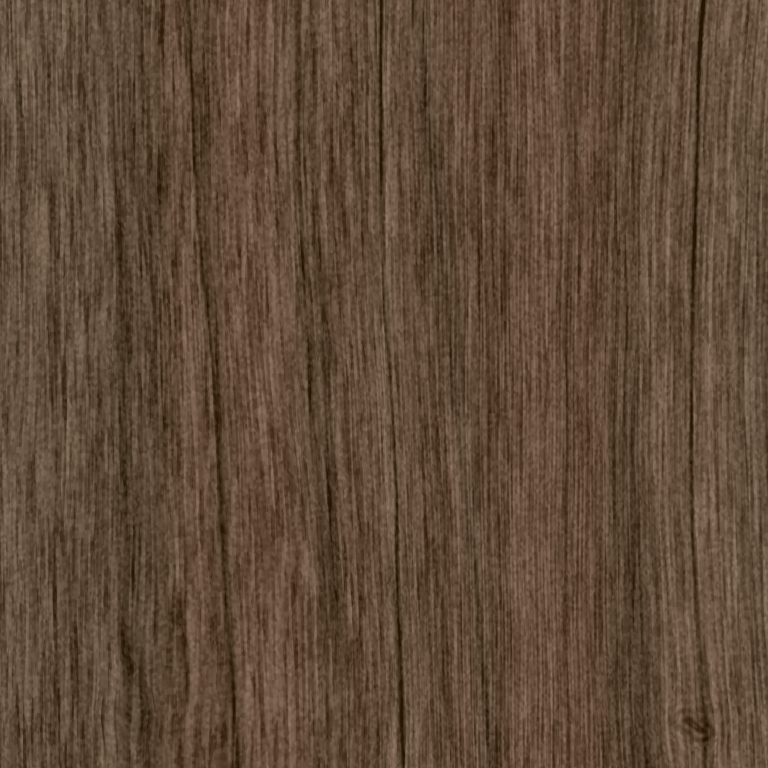
Give the GLSL for this texture, as a Shadertoy shader.

```glsl
// Brown walnut board: vertical fibres, drifting dark veins, ribbed grain and two small knots.

const vec3 DARK_WOOD = vec3(0.26, 0.18, 0.11);
const vec3 PALE_WOOD = vec3(0.49, 0.40, 0.33);
const vec3 RED_TINT = vec3(0.010, -0.004, -0.003);  // subtracted where the wood is olive
const float MEAN_TONE = 0.575;
const float BAND_CONTRAST = 1.1;
const float STREAK_CONTRAST = 0.34;
const float FIBRE_CONTRAST = 0.78;
const float TICK_CONTRAST = 0.50;
const float PORE_DEPTH = 0.30;
const float RIB_CONTRAST = 0.15;
const float FINE_RIBS = 168.0;
const float COARSE_RIBS = 104.0;
const float TAU = 6.2831853;

// Lightness and redness of the board at even steps from left to right
const int BANDS = 16;
const float BAND_TONE[17] = float[17](0.62, 0.48, 0.46, 0.42, 0.49, 0.56, 0.50, 0.47,
    0.70, 0.47, 0.48, 0.50, 0.49, 0.44, 0.52, 0.68, 0.60);
const float BAND_RED[17] = float[17](-0.8, -0.8, -0.7, -0.4, 0.4, 0.5, 0.5, 0.2,
    0.2, 0.4, 0.4, 0.7, 0.7, 0.4, 0.0, 0.2, -0.2);

// Veins: position at the top, half width, depth, sideways drift to the bottom
const int VEINS = 9;
const vec4 VEIN[9] = vec4[9](
    vec4(0.140, 0.0045, 0.24, 0.035), vec4(0.247, 0.0026, 0.60, 0.035),
    vec4(0.385, 0.0040, 0.26, 0.005), vec4(0.406, 0.0032, 0.52, 0.000),
    vec4(0.493, 0.0028, 0.98, 0.002), vec4(0.540, 0.0040, 0.28, 0.090),
    vec4(0.567, 0.0060, 0.20, 0.055), vec4(0.830, 0.0110, 0.18, 0.015),
    vec4(0.920, 0.0030, 0.98, 0.000));

vec3 hash3(vec2 p) {
    vec3 q = fract(vec3(p.xyx) * vec3(0.1031, 0.1030, 0.0973));
    q += dot(q, q.yxz + 33.33);
    return fract((q.xxy + q.yzz) * q.zyx);
}

// Smooth cellular noise: random cell tones blended by distance, 0 to 1
float cells(vec2 p) {
    vec2 base = floor(p);
    float sum = 0.0, weights = 0.0;
    for (int j = -1; j <= 1; j++)
    for (int i = -1; i <= 1; i++) {
        vec2 cell = base + vec2(i, j);
        vec3 h = hash3(cell + 57.0);
        vec2 d = cell + h.xy - p;
        float w = exp(-5.0 * dot(d, d));
        sum += w * h.z;
        weights += w;
    }
    return sum / max(weights, 1e-6);
}

// Sideways drift of the grain down the board
float grainAcross(vec2 p) {
    float fall = smoothstep(1.0, 0.0, p.y);
    float middle = (p.x - 0.42) / 0.2;
    float u = p.x - 0.036 * fall * exp(-middle * middle);
    u += 0.021 * sin(0.5 * TAU * p.y) * smoothstep(0.7, 0.9, p.x);
    return u + 0.002 * sin(6.0 * p.y + 9.0 * p.x) + 0.0008 * sin(19.0 * p.y + 30.0 * p.x);
}

// Knot: x is darkness, y is the push on the grain around it
vec2 knot(vec2 p, vec2 centre, float depth) {
    vec2 d = (p - centre) / vec2(0.026, 0.020);
    float r = length(d + 0.25 * sin(d.yx * 3.0));
    float rings = 0.6 + 0.4 * sin(9.0 * r + d.x);
    return vec2(depth * rings * exp(-r * r), 0.006 * d.x * exp(-0.5 * dot(d, d)));
}

void mainImage(out vec4 fragColor, in vec2 fragCoord) {
    vec2 p = fragCoord / iResolution.xy;
    vec2 knots = knot(p, vec2(0.165, 0.068), 0.30) + knot(p, vec2(0.905, 0.055), 0.80);
    float u = grainAcross(p) - knots.y;

    // Broad colour bands
    float pos = clamp(u, 0.0, 0.9999) * float(BANDS);
    int band = int(pos);
    float blend = smoothstep(0.0, 1.0, fract(pos));
    float tone = mix(BAND_TONE[band], BAND_TONE[band + 1], blend);
    tone = MEAN_TONE + BAND_CONTRAST * (tone - 0.52);
    float red = mix(BAND_RED[band], BAND_RED[band + 1], blend);

    // Long streaks
    float wide = cells(vec2(u * 28.0, p.y * 0.8 + 3.0)) - 0.5;
    float narrow = cells(vec2(u * 110.0, p.y * 1.5)) - 0.5;
    tone += STREAK_CONTRAST * (0.6 * wide + 0.9 * narrow);
    red += 0.8 * wide;

    // Fibres, short ticks and pores
    float fibre = cells(vec2(u * 320.0, p.y * 13.0)) - 0.5;
    float tick = cells(vec2(u * 310.0, p.y * 210.0)) - 0.5;
    float pore = smoothstep(0.38, 0.18, cells(vec2(u * 260.0, p.y * 30.0 + 9.0)));
    float ribbed = smoothstep(0.45, 0.65, p.x);
    tone += FIBRE_CONTRAST * fibre * mix(1.0, 0.85, ribbed) + TICK_CONTRAST * tick;
    tone -= PORE_DEPTH * pore * mix(1.0, 0.6, ribbed);

    // Regular ribs, coarser toward the right edge
    float fineRib = sin(TAU * (FINE_RIBS * u + 1.2 * narrow));
    float coarseRib = sin(TAU * (COARSE_RIBS * u + 0.8 * narrow));
    tone += RIB_CONTRAST * ribbed * mix(fineRib, coarseRib, smoothstep(0.6, 0.95, p.x));

    // Dark veins with a soft olive shadow
    for (int i = 0; i < VEINS; i++) {
        vec4 v = VEIN[i];
        float wander = 0.002 * sin(11.0 * p.y + 2.4 * float(i));
        float d = abs(u - v.x - v.w * (1.0 - p.y) - wander) / v.y;
        float strength = 0.85 + 0.22 * sin(6.0 * p.y + 1.9 * float(i));
        float shadow = exp(-0.09 * d * d);
        tone -= v.z * strength * (exp(-d * d) + 0.18 * shadow);
        red -= 0.7 * strength * shadow;
    }
    tone -= knots.x;

    vec3 wood = mix(DARK_WOOD, PALE_WOOD, clamp(tone, -0.45, 1.3));
    fragColor = vec4(clamp(wood + RED_TINT * red, 0.0, 1.0), 1.0);
}
```
